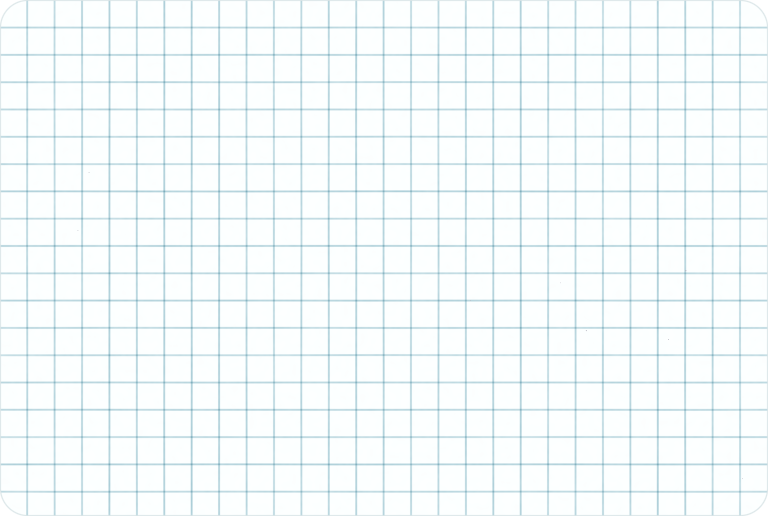
A WebGL 1 fragment shader for this pattern:

```glsl
precision highp float;
// Square-ruled paper card: pale blue grid, rounded corners, slightly uneven ink and a few specks.

uniform vec2 u_resolution;

// Lengths are fractions of the canvas width; the grid is measured from the top left.
#define PITCH vec2(0.0357, 0.03555)
#define FIRST_LINE vec2(0.0354, 0.0359)
#define LAST_INDEX vec2(26.0, 17.0)
#define HALF_WIDTH 0.00118
#define SOFTNESS 0.0004
#define WOBBLE 0.0003
#define CORNER_RADIUS 0.036
#define SPECK_CHANCE 0.09
#define PAPER vec3(0.99, 1.0, 1.0)
#define INK vec3(0.725, 0.835, 0.868)
#define RIM vec3(0.83, 0.88, 0.89)
#define SPECK vec3(0.70, 0.70, 0.74)

float hash(vec2 p) {
  vec3 q = fract(vec3(p.xyx) * 0.1031);
  q += dot(q, q.yzx + 33.33);
  return fract((q.x + q.y) * q.z);
}

vec2 gradient(vec2 cell) {
  float angle = 6.2832 * hash(cell);
  return vec2(cos(angle), sin(angle));
}

float gradientNoise(vec2 p) {
  vec2 i = floor(p);
  vec2 f = p - i;
  vec2 w = f * f * f * (f * (f * 6.0 - 15.0) + 10.0);
  vec2 e = vec2(1.0, 0.0);
  float low = mix(dot(gradient(i), f), dot(gradient(i + e.xy), f - e.xy), w.x);
  float high = mix(dot(gradient(i + e.yx), f - e.yx), dot(gradient(i + e.xx), f - e.xx), w.x);
  return mix(low, high, w.y);
}

float stroke(float dist, float halfWidth, float blur) {
  return 1.0 - smoothstep(halfWidth - blur, halfWidth + blur, abs(dist));
}

// Ink coverage of one family of parallel lines; seed separates the families.
float ruling(float across, float along, float first, float pitch, float last, float seed, float blur) {
  float index = floor((across - first) / pitch + 0.5);
  float inside = step(-0.5, index) * step(index, last + 0.5);
  vec2 lane = vec2(along, index * 7.3 + seed);
  float drift = WOBBLE * gradientNoise(lane * vec2(5.0, 1.0));
  float dist = across - first - index * pitch - drift;
  float strength = 0.88 + 0.22 * hash(vec2(index + 3.0, seed));
  strength += 0.18 * gradientNoise(lane * vec2(18.0, 1.0) + 40.0);
  strength += 0.10 * gradientNoise(lane * vec2(150.0, 1.0) + 90.0);
  return inside * strength * stroke(dist, HALF_WIDTH, blur);
}

float roundedBox(vec2 p, vec2 halfSize, float radius) {
  vec2 q = abs(p) - halfSize + radius;
  return length(max(q, 0.0)) + min(max(q.x, q.y), 0.0) - radius;
}

// Sparse dust, at most one speck in each scatter cell.
float specks(vec2 p, float pixel) {
  vec2 scaled = p * 12.0;
  vec2 cell = floor(scaled);
  vec2 center = 0.15 + 0.7 * vec2(hash(cell + 11.0), hash(cell + 29.0));
  float present = step(hash(cell + 53.0), SPECK_CHANCE);
  float radius = mix(0.0004, 0.0010, hash(cell + 71.0));
  float dist = length(scaled - cell - center) / 12.0;
  return present * (1.0 - smoothstep(radius - 0.5 * pixel, radius + 0.5 * pixel, dist));
}

void main() {
  float pixel = 1.0 / u_resolution.x;
  vec2 size = vec2(1.0, u_resolution.y * pixel);
  vec2 p = gl_FragCoord.xy * pixel;
  p.y = size.y - p.y;
  float blur = 0.5 * pixel + SOFTNESS;

  // Paper with faint mottling
  vec3 color = PAPER + 0.005 * gradientNoise(p * 90.0);

  // Ruled lines, overprinted so that crossings darken
  float vertical = ruling(p.x, p.y, FIRST_LINE.x, PITCH.x, LAST_INDEX.x, 17.0, blur);
  float horizontal = ruling(p.y, p.x, FIRST_LINE.y, PITCH.y, LAST_INDEX.y, 211.0, blur);
  color *= mix(vec3(1.0), INK, vertical);
  color *= mix(vec3(1.0), INK, 0.95 * horizontal);

  color = mix(color, SPECK, 0.7 * specks(p, pixel));

  // Card edge: white outside, thin rim along the cut
  float edge = roundedBox(p - 0.5 * size, 0.5 * size - 0.0005, CORNER_RADIUS);
  color = mix(color, vec3(1.0), smoothstep(-0.5 * pixel, 0.5 * pixel, edge));
  color = mix(color, RIM, 0.8 * stroke(edge, 0.0008, blur));

  gl_FragColor = vec4(clamp(color, 0.0, 1.0), 1.0);
}
```
